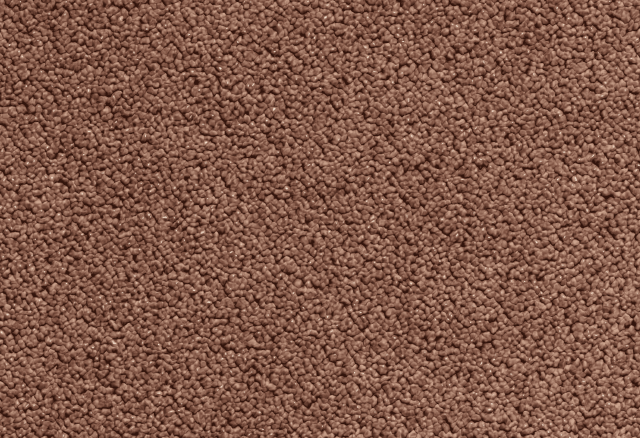
Give the GLSL for this texture, as a Shadertoy shader.

```glsl
const float TUFTS_PER_HEIGHT = 82.0;
const float PILE_ANGLE = 0.65;         // direction the tufts lean, radians
const float PILE_STRETCH = 1.25;       // tuft length over width
const float ROW_WARP = 0.70;           // bend of the tuft rows, in tufts
const float EDGE_WARP = 0.42;          // raggedness of the tuft outlines
const float JITTER = 0.74;
const float TUFT_FIRMNESS = 13.0;      // higher gives harder seams between tufts
const vec2 LIGHT_DIR = vec2(0.35, 0.94);
const float BASE_TONE = 0.70;
const float SLOPE_SHADE = 0.88;
const float DEPTH_SHADE = 0.65;
const float PIT_SHADE = 0.22;
const float TUFT_VARIATION = 0.22;
const float FIBRE_VARIATION = 0.50;
const float GRAIN_VARIATION = 0.42;
const float CLUMP_VARIATION = 0.08;
const float WEAR_VARIATION = 0.13;
const float SIDE_LIGHT = 0.09;         // gain in tone from left to right
const float GLINT_SHARE = 0.08;
const float GLINT_RADIUS = 0.16;
const vec3 SHADOW_COLOR = vec3(0.265, 0.135, 0.095);
const vec3 PILE_COLOR = vec3(0.49, 0.319, 0.256);
const vec3 LIT_COLOR = vec3(0.71, 0.55, 0.47);
const vec3 GLINT_COLOR = vec3(0.96, 0.89, 0.82);
const int SAMPLES = 2;                 // per pixel side

// Integer hash giving three values in 0..1
vec3 hash3(vec2 cell, uint seed) {
    uvec3 v = uvec3(uvec2(ivec2(cell)), seed) * 1664525u + 1013904223u;
    v.x += v.y * v.z; v.y += v.z * v.x; v.z += v.x * v.y;
    v ^= v >> 16u;
    v.x += v.y * v.z; v.y += v.z * v.x; v.z += v.x * v.y;
    return vec3(v >> 8u) / 16777216.0;
}

// Three independent smooth noises
vec3 valueNoise(vec2 p, uint seed) {
    vec2 cell = floor(p), f = fract(p);
    f = f * f * (3.0 - 2.0 * f);
    vec3 low = mix(hash3(cell, seed), hash3(cell + vec2(1, 0), seed), f.x);
    vec3 high = mix(hash3(cell + vec2(0, 1), seed), hash3(cell + vec2(1, 1), seed), f.x);
    return mix(low, high, f.y);
}

// Maps tone 0..1 from crevice through pile to lit tip
vec3 pileRamp(float tone) {
    tone = clamp(tone, -0.15, 1.2);
    return tone < 0.5 ? mix(SHADOW_COLOR, PILE_COLOR, tone * 2.0)
                      : mix(PILE_COLOR, LIT_COLOR, tone * 2.0 - 1.0);
}

vec3 carpet(vec2 uv) {
    // Leaning tuft grid with bent rows and ragged outlines
    vec2 q = uv * TUFTS_PER_HEIGHT;
    vec2 bend = ROW_WARP * (valueNoise(q * 0.4, 1u).xy - 0.5);
    bend += EDGE_WARP * (valueNoise(q * 1.7, 2u).xy - 0.5);
    float c = cos(PILE_ANGLE), s = sin(PILE_ANGLE);
    mat2 toPile = mat2(c, -s, s, c);
    float stretch = sqrt(PILE_STRETCH);
    vec2 p = toPile * (q + bend) * vec2(1.0 / stretch, stretch);
    vec2 light = toPile * LIGHT_DIR;

    // Soft union of round tufts, with a glint on a few of them
    float total = 0.0, tuftTone = 0.0, glint = 0.0;
    vec2 slope = vec2(0.0);
    for (int y = -1; y <= 1; y++)
    for (int x = -1; x <= 1; x++) {
        vec2 cell = floor(p) + vec2(x, y);
        vec3 rnd = hash3(cell, 3u);
        vec2 d = p - cell - 0.5 - JITTER * (rnd.xy - 0.5);
        float weight = exp(-TUFT_FIRMNESS * dot(d, d));
        total += weight;
        slope += weight * d;
        tuftTone += weight * (rnd.z - 0.5);
        vec3 spark = hash3(cell, 4u);
        float spot = 1.0 - smoothstep(0.4, 1.3, length(d - 0.22 * light) / GLINT_RADIUS);
        glint = max(glint, spot * step(spark.x, GLINT_SHARE) * mix(0.4, 1.0, spark.y));
    }
    slope /= total;
    float depth = -log(total) / TUFT_FIRMNESS;

    // Tuft shading, fibres, clumps and wear
    float tone = BASE_TONE + SLOPE_SHADE * dot(slope, light);
    tone -= DEPTH_SHADE * depth + PIT_SHADE * smoothstep(0.18, 0.45, depth);
    tone += TUFT_VARIATION * tuftTone / total;
    tone += FIBRE_VARIATION * (valueNoise(q * 2.2, 5u).x - 0.5);
    tone += GRAIN_VARIATION * (valueNoise(p * 3.7, 6u).x - 0.5);
    tone += CLUMP_VARIATION * (valueNoise(p * 0.45, 7u).x - 0.5);
    float wear = 0.65 * valueNoise(uv * 4.0, 8u).x + 0.35 * valueNoise(uv * 11.0, 9u).x;
    tone += WEAR_VARIATION * (wear - 0.5);
    tone += SIDE_LIGHT * (uv.x * iResolution.y / iResolution.x - 0.5);
    return mix(pileRamp(tone), GLINT_COLOR, glint);
}

void mainImage(out vec4 fragColor, in vec2 fragCoord) {
    // Average a small grid of samples for smooth edges
    vec3 color = vec3(0.0);
    for (int j = 0; j < SAMPLES; j++)
    for (int i = 0; i < SAMPLES; i++) {
        vec2 shift = (vec2(i, j) + 0.5) / float(SAMPLES) - 0.5;
        color += carpet((fragCoord + shift) / iResolution.y);
    }
    fragColor = vec4(color / float(SAMPLES * SAMPLES), 1.0);
}
```
